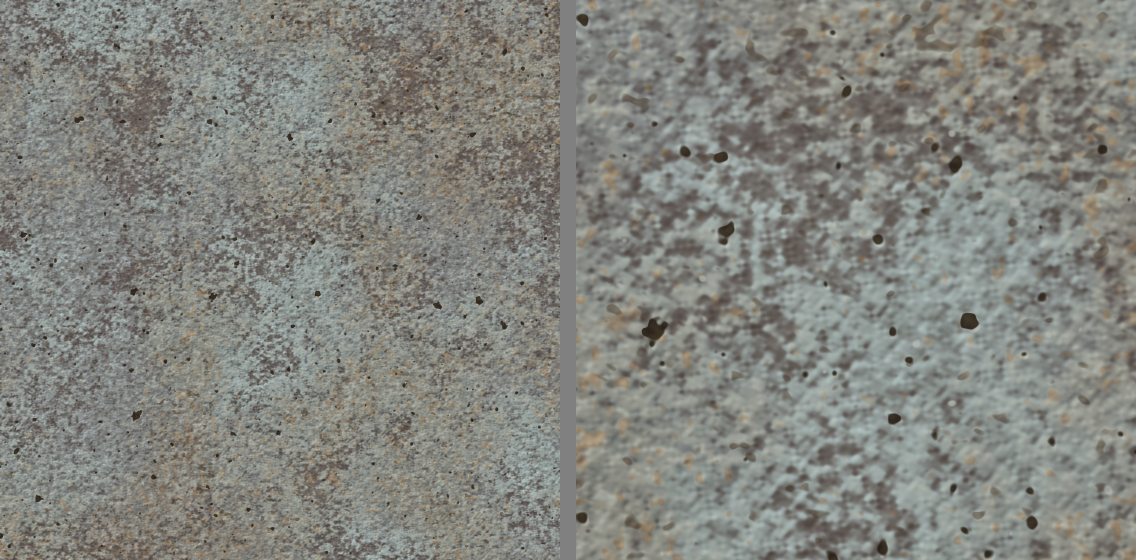
Left, the full canvas; right, a detail of the centre.
Write a Shadertoy shader that draws this texture.

```glsl
// Weathered concrete: blue-grey cement with tan and umber stains, rust flecks,
// a fine gritty relief and scattered dark air holes. Layered value noise makes
// the stains and grit; jittered cells place the holes and pale chips.

#define PATCH_SCALE 5.0
#define GRIT_SCALE 165.0
#define GRIT_CONTRAST 0.25
#define RELIEF 0.15
#define TAN_AMOUNT 0.52
#define UMBER_AMOUNT 0.62
#define RUST_AMOUNT 0.50
#define CREVICE_AMOUNT 0.62
#define HOLE_DENSITY 0.24

const vec3 CEMENT_MID  = vec3(0.505, 0.516, 0.511);
const vec3 CEMENT_PALE = vec3(0.558, 0.597, 0.586);
const vec3 TAN         = vec3(0.525, 0.487, 0.425);
const vec3 UMBER       = vec3(0.385, 0.335, 0.315);
const vec3 RUST        = vec3(0.560, 0.435, 0.300);
const vec3 CREVICE     = vec3(0.310, 0.260, 0.210);
const vec3 HOLE        = vec3(0.180, 0.145, 0.100);
const vec3 CHIP        = vec3(0.720, 0.725, 0.700);
const vec3 LIGHT_TINT  = vec3(0.880, 1.000, 1.060);

vec2 hash22(vec2 p) {
    vec3 q = fract(p.xyx * vec3(0.1031, 0.1030, 0.0973));
    q += dot(q, q.yzx + 33.33);
    return fract((q.xx + q.yz) * q.zy);
}

float noise(vec2 p) {
    vec2 i = floor(p), f = fract(p);
    f = f * f * (3.0 - 2.0 * f);
    float low  = mix(hash22(i).x, hash22(i + vec2(1, 0)).x, f.x);
    float high = mix(hash22(i + vec2(0, 1)).x, hash22(i + vec2(1, 1)).x, f.x);
    return mix(low, high, f.y);
}

// Layered noise with mean 0.5; each octave is turned to hide the lattice.
float fbm(vec2 p, int octaves) {
    float sum = 0.0, total = 0.0, amp = 0.5;
    for (int i = 0; i < octaves; i++) {
        sum += amp * noise(p);
        total += amp;
        amp *= 0.6;
        p = mat2(0.8, 0.6, -0.6, 0.8) * p * 2.03 + 17.3;
    }
    return sum / total;
}

float grit(vec2 p) {
    return fbm(p * GRIT_SCALE * vec2(0.92, 1.08), 2);
}

// Signed distance to ragged blobs, one candidate in each jittered cell.
float blobs(vec2 p, float cells, float density, float rMin, float rMax) {
    float nearest = 1.0;
    float ragged = noise(p * 230.0) - 0.5;
    vec2 home = floor(p * cells);
    for (int y = -1; y <= 1; y++)
    for (int x = -1; x <= 1; x++) {
        vec2 id = home + vec2(x, y);
        vec2 pick = hash22(id + cells);
        if (pick.x > density) continue;
        vec2 shape = hash22(id + cells + 71.0);
        vec2 d = p - (id + hash22(id + 3.0 * cells)) / cells;
        float turn = 6.283 * shape.x;
        d = mat2(cos(turn), sin(turn), -sin(turn), cos(turn)) * d;
        d.x *= mix(0.6, 1.0, shape.y);
        float radius = mix(rMin, rMax, pick.y * pick.y);
        nearest = min(nearest, length(d) - radius * (1.0 + 1.1 * ragged));
    }
    return nearest;
}

float holes(vec2 p) {
    float large = blobs(p, 15.0, HOLE_DENSITY, 0.0020, 0.0062);
    float small = blobs(p, 38.0, HOLE_DENSITY, 0.0010, 0.0030);
    return min(large, small);
}

void mainImage(out vec4 fragColor, in vec2 fragCoord) {
    vec2 p = fragCoord / iResolution.y;
    float soft = max(0.8 / iResolution.y, 0.0009);
    vec2 toLight = vec2(-0.0012, 0.0018);

    float grain = grit(p);
    float mottle = fbm(p * 48.0 + 5.0, 3);
    float speckle = 0.45 * (grain - 0.5) + 0.25 * (mottle - 0.5);

    // Cement and its broad stains, broken up along their edges by the grit
    float paleness = fbm(p * PATCH_SCALE + 40.0, 5) + speckle;
    vec3 col = mix(CEMENT_MID, CEMENT_PALE, smoothstep(0.30, 0.70, paleness));
    float tanField = fbm(p * PATCH_SCALE * 1.2 + 93.0, 5) + speckle;
    float tanMask = smoothstep(0.40, 0.72, tanField);
    col = mix(col, TAN, TAN_AMOUNT * tanMask);
    float umberField = fbm(p * PATCH_SCALE * 1.7 + 151.0, 5) - 1.2 * speckle;
    col = mix(col, UMBER, UMBER_AMOUNT * smoothstep(0.52, 0.80, umberField));

    // Rust flecks gather in the tan areas; crevices occur everywhere
    float rust = fbm(p * 125.0 + 211.0, 2) + 0.17 * tanMask;
    col = mix(col, RUST, RUST_AMOUNT * smoothstep(0.76, 0.92, rust));
    float crevice = fbm(p * vec2(96.0, 122.0) + 307.0, 2) + 0.06 * tanMask;
    col = mix(col, CREVICE, CREVICE_AMOUNT * smoothstep(0.76, 0.90, crevice));

    // Gritty surface lit from the upper left, cool in light and warm in shade
    float slope = grain - grit(p + toLight);
    float shade = GRIT_CONTRAST * (grain - 0.5) + RELIEF * slope;
    col *= 1.0 + 2.0 * shade * LIGHT_TINT;
    col += 0.09 * (mottle - 0.5) * LIGHT_TINT;

    // Pale chips, then holes with a faint lit lip on the far side
    float chip = blobs(p + 9.0, 46.0, 0.07, 0.0008, 0.0026);
    col = mix(col, CHIP, 0.70 * (1.0 - smoothstep(-soft, soft, chip)));
    float lip = 1.0 - smoothstep(-soft, soft, holes(p + toLight));
    col += 0.07 * lip;
    float hole = 1.0 - smoothstep(-soft, soft, holes(p));
    col = mix(col, HOLE * (0.7 + 0.6 * grain), 0.92 * hole);

    fragColor = vec4(clamp(col, 0.0, 1.0), 1.0);
}
```
